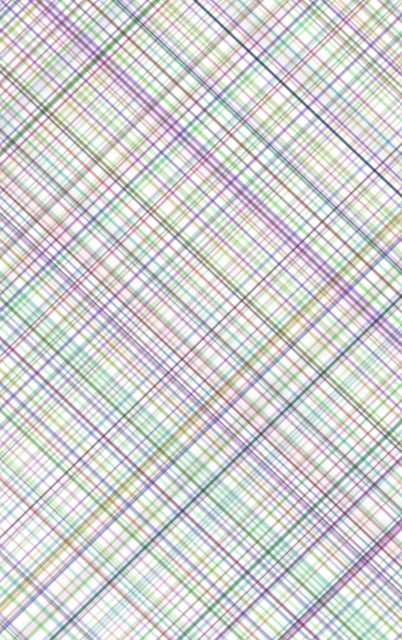
A WebGL 2 fragment shader for this pattern:

```glsl
#version 300 es
precision highp float;
// A madras-like weave of fine muted threads crossing on the diagonals of a white ground.
// Each direction stacks jittered line layers (haze, fine, loose, bold); every thread
// multiplies the light like a translucent ink, so crossings grow darker.

uniform vec2 u_resolution;
out vec4 fragColor;

// Integer hash: four random values in 0..1 for a thread and its layer.
vec4 hash4(int cell, int seed) {
    uvec4 h = uvec4(cell, seed, cell + 57 * seed, 7) * 1664525u + 1013904223u;
    for (int i = 0; i < 2; i++) {
        h += h.yzwx * h.wxyz;
        h ^= h >> 16u;
        h *= 2246822519u;
    }
    h ^= h >> 15u;
    return vec4(h >> 8u) / 16777216.0;
}

// Smooth one-dimensional noise that gathers threads into strong and pale bands.
float bandNoise(float x, int seed) {
    int cell = int(floor(x));
    return mix(hash4(cell, seed).x, hash4(cell + 1, seed).x, smoothstep(0.0, 1.0, fract(x)));
}

// Muted hues spread around green and violet, reaching yellow, teal, blue and pink.
vec3 threadColour(float pick, float spread) {
    float hue = (pick < 0.5 ? 0.34 : 0.83) + 0.44 * (spread - 0.5);
    vec3 vivid = 0.5 + 0.46 * cos(6.2832 * (hue - vec3(0.0, 0.333, 0.667)));
    return mix(vec3(dot(vivid, vec3(0.3, 0.55, 0.15))), vivid, 0.52);
}

// One layer of parallel threads; returns the light passing through it.
vec3 threads(float t, float count, int seed, float chance, vec2 halfWidth,
             vec2 strength, float blur, float shade) {
    vec3 light = vec3(1.0);
    int middle = int(floor(t * count));
    for (int i = -1; i <= 1; i++) {
        int cell = middle + i;
        vec4 shape = hash4(cell, seed);
        vec4 tint = hash4(cell, seed + 31);
        float centre = (float(cell) + 0.5 + 0.75 * (shape.x - 0.5)) / count;
        float width = mix(halfWidth.x, halfWidth.y, shape.y * shape.y);
        float cover = 1.0 - smoothstep(width - blur, width + blur, abs(t - centre));
        float band = mix(0.7, 1.25, bandNoise(centre * 13.0, seed + 77));
        float ink = min(mix(strength.x, strength.y, shape.z) * band, 0.95);
        vec3 colour = shade * threadColour(tint.x, tint.y);
        light *= mix(vec3(1.0), colour, cover * ink * step(shape.w, chance));
    }
    return light;
}

// All layers of one direction, from wide haze to bold stripes.
vec3 weave(float t, int seed) {
    float soft = max(0.0018, 0.7 / u_resolution.y);
    vec3 light = threads(t, 11.0, seed, 0.6, vec2(0.008, 0.022), vec2(0.04, 0.12), 0.008, 0.9);
    light *= threads(t, 80.0, seed + 1, 0.97, vec2(0.0016, 0.0030), vec2(0.22, 0.50), soft, 1.0);
    light *= threads(t, 43.0, seed + 2, 0.65, vec2(0.0014, 0.0026), vec2(0.22, 0.50), soft, 0.8);
    light *= threads(t, 12.0, seed + 3, 0.55, vec2(0.0013, 0.0026), vec2(0.35, 0.65), soft, 0.6);
    return light;
}

void main() {
    vec2 p = gl_FragCoord.xy / u_resolution.y;
    vec3 rising = weave(dot(p, vec2(-0.700, 0.714)), 11);
    vec3 falling = weave(dot(p, vec2(0.688, 0.726)), 205);
    fragColor = vec4(rising * falling, 1.0);
}
```
